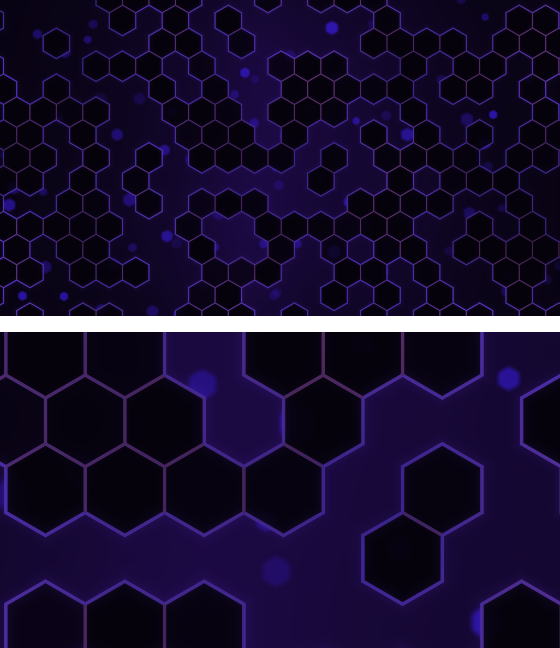
Top: the whole. Bottom: its middle third, enlarged.
A Shadertoy shader for this background:

```glsl
// Neon honeycomb: randomly filled dark hexagons outlined in violet over an
// indigo glow with soft drifting light spots. Cells come from two interleaved
// lattices, and each edge is drawn when it borders at least one filled cell.
#define CELL_WIDTH 0.0837            // hexagon width, in canvas heights
#define ORIGIN vec2(0.011, -0.007)   // centre of the first cell
#define FILL_SHARE 0.51              // share of filled cells
#define LINE_HALF 0.021              // half line width, in cell widths
#define HALO 0.16                    // strength of the glow beside lines
#define SPOT_GRID 0.125              // spacing of light spots
#define SPOT_SHARE 0.68              // share of grid squares with a spot
#define SEED 3.7

const vec2 LATTICE = vec2(1.0, 1.7320508);
const vec3 NIGHT = vec3(0.030, 0.012, 0.070);
const vec3 INDIGO = vec3(0.108, 0.036, 0.265);
const vec3 CELL_DARK = vec3(0.018, 0.006, 0.040);
const vec3 OUTER_LINE = vec3(0.36, 0.22, 0.84);
const vec3 INNER_LINE = vec3(0.40, 0.21, 0.47);
const vec3 SPOT_BLUE = vec3(0.23, 0.11, 0.92);

float hash(vec2 p) {
    return fract(sin(dot(p, vec2(127.1, 311.7)) + SEED) * 43758.5453);
}

// Smooth value noise
float noise(vec2 p) {
    vec2 i = floor(p), f = fract(p);
    f = f * f * (3.0 - 2.0 * f);
    return mix(mix(hash(i), hash(i + vec2(1, 0)), f.x),
               mix(hash(i + vec2(0, 1)), hash(i + vec2(1, 1)), f.x), f.y);
}

// Offset from the nearest cell centre (xy) and the cell id (zw)
vec4 hexCell(vec2 q) {
    vec2 evenId = floor(q / LATTICE + 0.5);
    vec2 oddId = floor(q / LATTICE) + 0.5;
    vec2 a = q - evenId * LATTICE, b = q - oddId * LATTICE;
    return dot(a, a) < dot(b, b) ? vec4(a, evenId) : vec4(b, oddId);
}

float isFilled(vec2 id) {
    vec2 whole = floor(id * 2.0 + 0.5);
    float clump = noise(whole * 0.23 + 5.0) - 0.5;
    return step(hash(whole), FILL_SHARE + 0.35 * clump);
}

// Distance from the centre of a pointy-top hexagon, measured to its sides
float hexRadius(vec2 p) {
    p = abs(p);
    return max(p.x, dot(p, vec2(0.5, 0.866)));
}

// Soft light spots, one per jittered grid square
float lightSpots(vec2 p) {
    vec2 base = floor(p / SPOT_GRID);
    float light = 0.0;
    for (int y = -1; y <= 1; y++)
    for (int x = -1; x <= 1; x++) {
        vec2 id = base + vec2(x, y);
        vec2 jitter = vec2(hash(id + 11.3), hash(id + 37.9));
        vec2 d = p - (id + jitter) * SPOT_GRID;
        float radius = mix(0.012, 0.023, hash(id + 71.1));
        float level = mix(0.15, 0.85, pow(hash(id + 53.7), 1.6));
        float shape = mix(hexRadius(d), length(d), 0.5);
        float disc = 1.0 - smoothstep(radius * 0.6, radius * 1.15, shape);
        light += disc * level * step(hash(id + 91.3), SPOT_SHARE);
    }
    return min(light, 1.0);
}

// Wide indigo column of light with a brighter streak and dark borders
vec3 backdrop(vec2 p, float aspect) {
    float x = p.x / aspect;
    float wide = exp(-pow((x - 0.51) / 0.29, 2.0));
    float streak = exp(-pow((x - 0.46) / 0.07, 2.0));
    float cloud = mix(0.8, 1.15, noise(p * 3.0 + 2.0));
    float fade = 1.0 - 0.35 * pow(abs(p.y * 2.0 - 1.0), 3.0);
    return mix(NIGHT, INDIGO, (0.82 * wide + 0.22 * streak) * cloud * fade);
}

void mainImage(out vec4 fragColor, in vec2 fragCoord) {
    vec2 p = fragCoord / iResolution.y;
    float aspect = iResolution.x / iResolution.y;
    float pixel = 1.0 / (iResolution.y * CELL_WIDTH);

    // Background and spots
    vec3 color = backdrop(p, aspect);
    color = mix(color, SPOT_BLUE, 0.85 * lightSpots(p));

    // Dark cells, a few of them more translucent
    vec4 cell = hexCell((p - ORIGIN) / CELL_WIDTH);
    float filled = isFilled(cell.zw);
    float opacity = mix(0.97, 0.68, pow(hash(cell.zw * 2.0 + 23.0), 3.0));
    color = mix(color, CELL_DARK, filled * opacity);

    // Edges: violet on the outside of a group, pinkish between filled cells
    float line = 0.0, halo = 0.0, inner = 0.0;
    for (int k = 0; k < 6; k++) {
        float angle = float(k) * 1.0471976;
        vec2 dir = vec2(cos(angle), sin(angle));
        float edge = 0.5 - dot(cell.xy, dir);
        float other = isFilled(cell.zw + dir / LATTICE);
        float drawn = max(filled, other);
        float mask = drawn * (1.0 - smoothstep(LINE_HALF - 0.5 * pixel, LINE_HALF + 0.6 * pixel, edge));
        if (mask > line) inner = filled * other;
        line = max(line, mask);
        halo = max(halo, drawn * (1.0 - 0.7 * filled * other) * exp(-edge * 18.0));
    }
    float tint = noise(p * 6.0 + 9.0);
    vec3 lineColor = mix(OUTER_LINE, INNER_LINE, clamp(inner * 0.65 + 0.6 * tint - 0.15, 0.0, 1.0));
    float power = mix(0.65, 1.05, noise(p * 4.0 + 31.0));
    color += OUTER_LINE * halo * HALO * power;
    color = mix(color, lineColor * power, line * 0.88);

    fragColor = vec4(color, 1.0);
}
```
